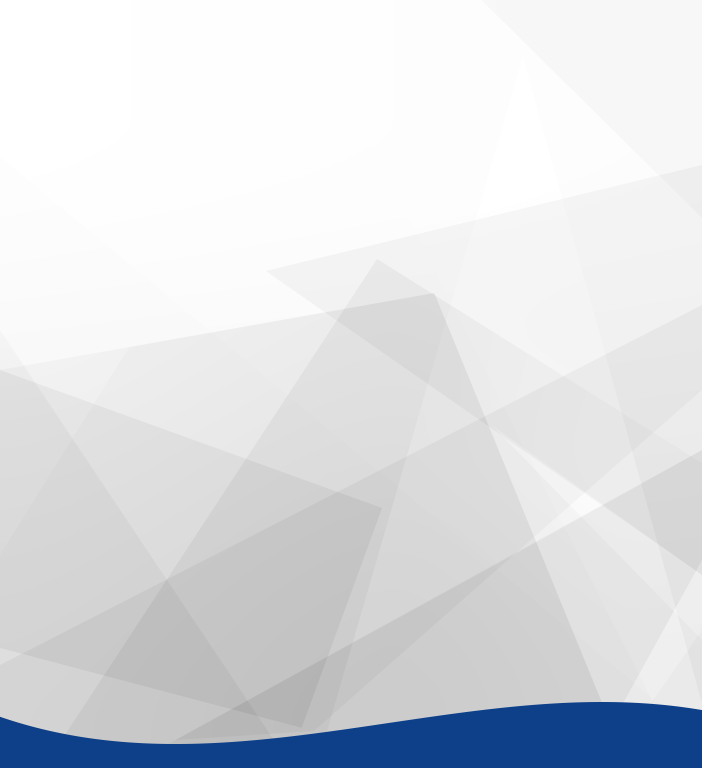
Give the GLSL for this background, as a Shadertoy shader.

```glsl
// Pale grey backdrop of overlapping translucent facets above a blue wave.
// Each facet is a product of smoothed half-planes that darkens or lightens
// a soft vertical ramp; the wave is a cubic curve along the bottom.

// Coverage of the area to the right of the directed line a -> b.
float rightOf(vec2 p, vec2 a, vec2 b) {
    vec2 d = normalize(b - a);
    float dist = (p.x - a.x) * d.y - (p.y - a.y) * d.x;
    return clamp(0.5 + dist * iResolution.y / 7.68, 0.0, 1.0);
}

// Open wedge with its tip at the middle point, listed clockwise.
float wedge(vec2 p, vec2 a, vec2 tip, vec2 b) {
    return rightOf(p, a, tip) * rightOf(p, tip, b);
}

float triangle(vec2 p, vec2 a, vec2 b, vec2 c) {
    return wedge(p, a, b, c) * rightOf(p, c, a);
}

void mainImage(out vec4 fragColor, in vec2 fragCoord) {
    // The canvas spans 7 by 7.68 units.
    vec2 p = fragCoord / iResolution.xy * vec2(7.0, 7.68);
    float depth = 1.0 - smoothstep(0.3, 6.5, p.y);
    float tone = 1.0 - 0.055 * depth - 0.0015 * p.x;

    // Large facets
    float slab = wedge(p, vec2(0.0, 3.98), vec2(4.33, 4.75), vec2(6.0, 0.66));
    tone -= slab * mix(0.025, 0.042, smoothstep(0.0, 4.0, p.x));
    tone -= 0.034 * wedge(p, vec2(7.0, 1.93), vec2(2.65, 4.97), vec2(7.0, 6.03));
    float peak = wedge(p, vec2(0.66, 0.35), vec2(3.76, 5.09), vec2(7.0, 3.05));
    tone -= peak * mix(0.04, 0.018, smoothstep(3.8, 6.5, p.x));

    // Long diagonals
    tone -= 0.038 * rightOf(p, vec2(0.0, 1.03), vec2(7.0, 4.63));
    tone -= 0.032 * rightOf(p, vec2(0.0, 4.38), vec2(2.73, 0.28))
          * smoothstep(0.0, 0.5, depth);
    tone -= 0.014 * slab * rightOf(p, vec2(0.0, 2.13), vec2(1.3, 4.23));
    tone -= 0.006 * rightOf(p, vec2(0.1, 6.03), vec2(3.8, 2.95));
    tone -= 0.022 * rightOf(p, vec2(7.0, 5.5), vec2(4.9, 7.58));

    // Dark quadrilateral at lower left
    tone -= 0.042 * wedge(p, vec2(0.0, 3.98), vec2(3.81, 2.6), vec2(3.0, 0.38))
          * rightOf(p, vec2(3.13, 0.37), vec2(0.0, 1.2));

    // Bright upright strip and the sheen beside it
    float strip = rightOf(p, vec2(3.25, 0.33), vec2(5.13, 6.83))
                * rightOf(p, vec2(5.3, 6.8), vec2(6.95, 0.83));
    tone += strip * mix(0.008, 0.03, smoothstep(0.1, 0.7, depth));
    tone += 0.012 * rightOf(p, vec2(6.5, 0.68), vec2(4.45, 4.75)) * depth;

    // Crossing slivers at lower right
    vec2 crossing = vec2(5.12, 2.13);
    tone -= 0.03 * rightOf(p, vec2(1.75, 0.28), vec2(7.0, 3.18));
    tone -= 0.028 * triangle(p, vec2(1.75, 0.28), crossing, vec2(3.13, 0.37));
    tone += 0.028 * triangle(p, crossing, vec2(7.0, 3.78), vec2(7.0, 3.18));
    tone += 0.022 * triangle(p, vec2(4.9, 3.43), vec2(7.0, 1.93), vec2(7.0, 1.28));
    tone += 0.045 * rightOf(p, vec2(6.22, 0.66), vec2(7.0, 2.08));
    tone -= 0.02 * rightOf(p, vec2(6.5, 0.66), vec2(7.0, 1.38));

    // Blue wave
    float t = (p.x - 1.75) / 4.25;
    float crest = 0.24 + 0.42 * t * t * (3.0 - 2.0 * t);
    float wave = clamp(0.5 + (crest - p.y) * iResolution.y / 7.68, 0.0, 1.0);
    vec3 color = mix(vec3(min(tone, 1.0)), vec3(0.055, 0.25, 0.54), wave);
    fragColor = vec4(color, 1.0);
}
```
